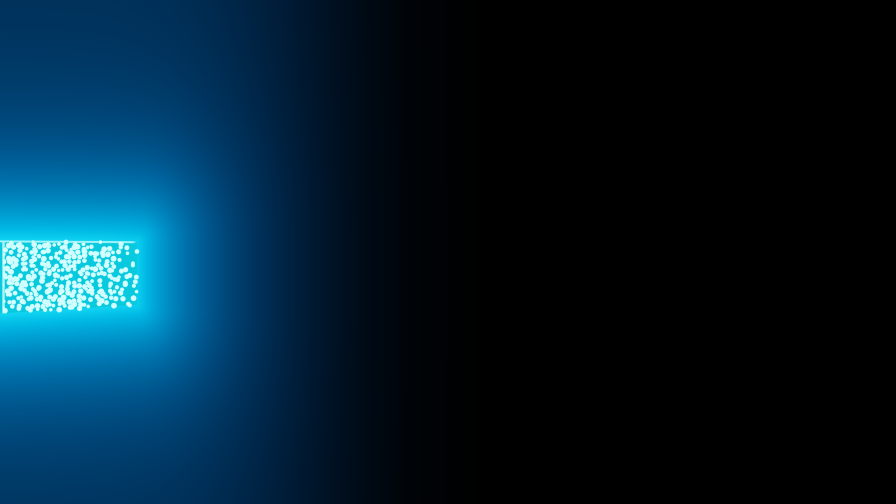
A Shadertoy shader for this background:

```glsl
const vec3 GAP_CYAN = vec3(0.03, 0.79, 0.87);
const vec3 SPARK_WHITE = vec3(0.82, 1.0, 1.0);
const float BLOCK_RIGHT = 0.272;
const float DOT_DENSITY = 105.0;

vec2 hash2(vec2 cell) {
    vec3 q = fract(cell.xyx * vec3(0.1031, 0.1030, 0.0973));
    q += dot(q, q.yzx + 33.33);
    return fract((q.xx + q.yz) * q.zy);
}

float topEdge(float x) { return 0.521 - 0.006 * x; }
float bottomEdge(float x) { return 0.378 + 0.062 * x; }

// Offsets past the right side and the nearest horizontal side
vec2 blockOffset(vec2 p) {
    float x = clamp(p.x, 0.0, BLOCK_RIGHT);
    return vec2(p.x - BLOCK_RIGHT, max(p.y - topEdge(x), bottomEdge(x) - p.y));
}

float blockDistance(vec2 p) {
    vec2 o = blockOffset(p);
    return length(max(o, 0.0)) + min(max(o.x, o.y), 0.0);
}

// Cyan through navy to black, driven by one light level
vec3 glowColor(float level) {
    float blue = 1.0 - pow(1.0 - level, mix(2.15, 1.55, level));
    return vec3(0.12 * smoothstep(0.7, 0.95, level), level, blue);
}

float glowLevel(float dist, float x) {
    float falloff = 0.18 + 0.66 * exp(-max(dist, 0.0) / 0.13);
    float reach = x / 0.65;
    return falloff * exp(-reach * reach * reach * reach);
}

// Cellular dots, kept only where their centres lie in the block
float sparkDots(vec2 p, float density, float px) {
    vec2 cell = floor(p * density);
    float cover = 0.0;
    for (int j = -1; j <= 1; j++) {
        for (int i = -1; i <= 1; i++) {
            vec2 id = cell + vec2(i, j);
            vec2 center = (id + hash2(id)) / density;
            vec2 traits = hash2(id + 71.0);
            float crowd = mix(0.92, 0.64, smoothstep(0.1, 0.25, center.x));
            float radius = mix(0.0035, 0.0058, traits.x);
            float keep = step(traits.y, crowd) * step(blockDistance(center), 0.0);
            float disc = 1.0 - smoothstep(radius - px, radius + px, distance(p, center));
            cover = max(cover, keep * disc);
        }
    }
    return cover;
}

float thinLine(float offset, float halfWidth, float px) {
    return 1.0 - smoothstep(halfWidth - px, halfWidth + px, abs(offset));
}

void mainImage(out vec4 fragColor, in vec2 fragCoord) {
    vec2 p = fragCoord / iResolution.y;
    float px = 0.7 / iResolution.y;
    float dist = blockDistance(p);

    // Surrounding light
    vec3 color = glowColor(glowLevel(dist, p.x));

    // Block interior and its bright particles
    float inside = 1.0 - smoothstep(-px, px, dist);
    color = mix(color, GAP_CYAN, inside);
    float sparks = sparkDots(p, DOT_DENSITY, px) * smoothstep(0.003, 0.007, p.x);

    // Bright rims along the top and left
    float alongTop = 1.0 - smoothstep(BLOCK_RIGHT - 0.01, BLOCK_RIGHT, p.x);
    float topRim = 0.75 * alongTop * thinLine(p.y - topEdge(p.x), 0.002, px);
    float leftRim = 0.8 * inside * thinLine(p.x - 0.007, 0.0025, px);
    color = mix(color, SPARK_WHITE, max(sparks, max(topRim, leftRim)));

    fragColor = vec4(color, 1.0);
}
```
